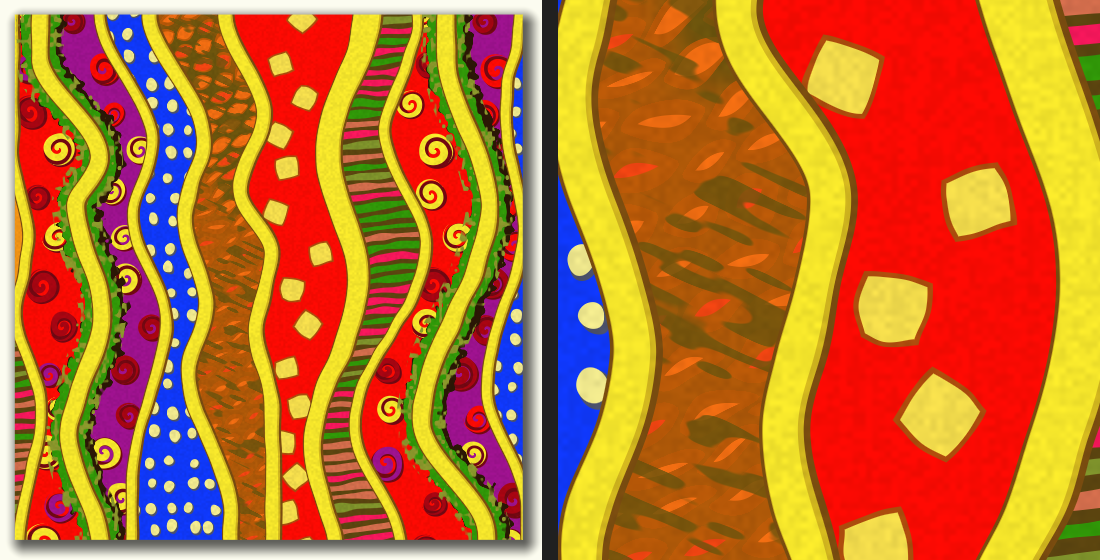
Left, the full canvas; right, a detail of the centre.
This pattern is drawn by a Shadertoy shader. Its source:

```glsl
// Wavy vertical bands of painted spirals, dots, diamonds, netting and rungs on a framed canvas
const vec3 RED = vec3(.99, .04, .01), YELLOW = vec3(.97, .91, .17), PURPLE = vec3(.62, .07, .56);
const vec3 OLIVE = vec3(.42, .33, .05), GREEN = vec3(.19, .6, .03);
float hash(vec2 p) { return fract(sin(dot(p, vec2(127.1, 311.7))) * 43758.5453); }
float noise(vec2 p) {
  vec2 i = floor(p), f = fract(p);
  f *= f * (3. - 2. * f);
  return mix(mix(hash(i), hash(i + vec2(1, 0)), f.x), mix(hash(i + vec2(0, 1)), hash(i + 1.), f.x), f.y);
}
float cover(float d) { return clamp(.5 - d * iResolution.y, 0., 1.); }
void paint(inout vec3 col, vec3 ink, float d) { col = mix(col, ink, cover(d)); }
// Path that starts at x and shifts sideways between successive heights
float wave(float y, float x, float start, vec4 turns, vec4 shifts) {
  return x + dot(shifts, smoothstep(vec4(start, turns.xyz), turns, vec4(y)));
}
// Band borders from left to right; 1 and 7 are the vines
float edge(int k, float y) {
  if (k == 0) return wave(y, .023, .27, vec4(.43, .56, .73, .97), vec4(.028, -.023, .046, -.04));
  if (k == 1) return wave(y, .072, .1, vec4(.28, .37, .56, .78), vec4(.104, -.04, .047, -.06)) + .057 * smoothstep(.78, .98, y);
  if (k == 2) return wave(y, .178, .02, vec4(.26, .39, .57, .86), vec4(.095, -.036, .06, -.062));
  if (k == 3) return wave(y, .267, .02, vec4(.25, .39, .54, .66), vec4(.098, -.036, .039, -.031)) + .075 * smoothstep(.66, .92, y);
  if (k == 4) return wave(y, .401, .02, vec4(.21, .34, .45, .59), vec4(.07, -.042, .055, -.026)) + .028 * smoothstep(.59, .73, y);
  if (k == 5) return wave(y, .657, .02, vec4(.27, .5, .8, .99), vec4(-.072, .055, -.083, .042));
  if (k == 6) return wave(y, .745, .04, vec4(.24, .44, .76, .98), vec4(-.057, .073, -.129, .085));
  if (k == 7) return wave(y, .797, .09, vec4(.37, .75, .96, .99), vec4(.076, -.12, .117, 0));
  return wave(y, .93, .02, vec4(.2, .41, .69, .91), vec4(-.029, .034, -.066, .072));
}
// Signed distance to a border, positive on its right
float side(int k, vec2 p) {
  float x = edge(k, p.y), slope = (edge(k, p.y + .005) - x) / .005;
  return (p.x - x) / sqrt(1. + slope * slope);
}
void ribbon(inout vec3 col, float d, float w) {
  paint(col, vec3(.48, .3, .06), abs(d - .001) - w - .003);
  paint(col, vec3(.83, .72, .12), abs(d) - w);
  paint(col, YELLOW, abs(d + .0015) - w + .002);
}
void vine(inout vec3 col, float d, vec2 p) {
  float n = noise(p * 95.), fleck = noise(p * vec2(150, 110) + 7.);
  paint(col, vec3(.17, .09, .02), abs(d - .006) - .047 + .02 * n);
  paint(col, GREEN, abs(d) - .037 + .012 * n);
  paint(col, vec3(.55, .6, .17), max(abs(d) - .043, (.65 - fleck) * .01));
  ribbon(col, d, .015);
}
// One spiral per row, swinging about a given fraction of the band
void spirals(inout vec3 col, vec2 p, int k, float across, vec3 alt) {
  for (int j = -1; j <= 1; j++) {
    float row = floor(p.y / .078) + float(j), rnd = hash(vec2(row, k + 3)), y = (row + .35 + .3 * rnd) * .078;
    vec2 q = p - vec2(mix(edge(k, y), edge(k + 1, y), across - .13 + .26 * mod(row, 2.)), y);
    float size = mix(.021, .031, hash(vec2(row, k + 8))), r = length(q) / size;
    vec3 ink = rnd < .36 ? YELLOW : rnd < .72 ? vec3(.66, .02, .07) : alt;
    float turn = fract(r * 1.5 - atan(q.y, q.x) / 6.2832 + rnd * 5.);
    paint(col, vec3(.45, .03, .07), abs(length(q - .003) - size * .75) - size * .25);
    paint(col, ink, size * max((abs(turn - .5) - .33) / 1.5, r - 1.));
  }
}
// Uneven coloured rungs on a dark ground
vec3 rungs(vec2 p, float u) {
  float v = (p.y + .1 * u + .007 * noise(p * 28.)) / .0185, id = floor(v), rnd = hash(vec2(id, 4));
  vec3 ink = rnd < .3 ? GREEN : rnd < .58 ? vec3(.97, .09, .36) : rnd < .82 ? vec3(.83, .43, .3) : vec3(.5, .58, .17);
  float thick = .2 + .2 * noise(vec2(u * 35., id * 3.));
  return mix(vec3(.36, .27, .06), ink, cover((abs(fract(v) - .5) - thick) * .0185));
}
// Tilted orange leaves in an olive net, worn lower down
vec3 netting(vec2 p, float u) {
  vec2 g = vec2(u / .041, (p.y + .22 * u) / .029) + .35 * noise(p * 25.);
  g.x += .5 * mod(floor(g.y), 2.);
  vec2 f = fract(g) - .5;
  float wear = smoothstep(.4, .75, noise(p * 9. + 2.) + .35 * smoothstep(.35, .65, p.y));
  float leaf = (abs(f.y + .3 * f.x) - .43 + 1.5 * f.x * f.x) * .029;
  vec3 col = mix(OLIVE, vec3(.73, .35, .03), max(.85 * wear, cover(leaf)));
  paint(col, vec3(.95, hash(floor(g)) < .75 ? .43 : .27, .07), leaf + .003 + .006 * wear);
  float scratch = noise(vec2(p.x * 25. + p.y * 30., p.y * 130. - p.x * 60.));
  return mix(col, OLIVE, .8 * smoothstep(.62, .7, scratch));
}
// Cream pebbles in a jittered grid
vec3 pebbles(vec2 p) {
  vec2 g = p / vec2(.036, .042), id = floor(g), q = (fract(g) - .7 + .4 * vec2(hash(id), hash(id + 9.))) * .04;
  float r = .0075 + .003 * hash(id + 5.) + .003 * noise(p * 90.);
  vec3 col = mix(vec3(.06, .22, .98), vec3(.3, .32, .42), cover(length(q - .002) - r));
  return mix(col, vec3(.95, .92, .56), cover(length(q) - r + .001));
}
void diamonds(inout vec3 col, vec2 p) {
  for (int j = -1; j <= 1; j++) {
    float row = floor(p.y / .068) + float(j), a = 2. * hash(vec2(row, 6)), y = (row + .4 + .15 * a) * .068;
    float x = mix(edge(4, y), edge(5, y), .5 - .27 * mod(row, 2.) + .05 * a);
    vec2 q = abs(mat2(cos(a), sin(a), -sin(a), cos(a)) * (p - vec2(x, y)));
    float d = max(q.x, q.y) * .7 + length(q) * .3 - .017 - .003 * noise(p * 60.);
    paint(col, vec3(.68, .3, .05), d - .003);
    paint(col, vec3(.96, .87, .3), d);
  }
}
void mainImage(out vec4 fragColor, in vec2 fragCoord) {
  vec2 p = vec2(fragCoord.x, iResolution.y - fragCoord.y) / iResolution.y, w = p + .005 * (noise(p * 22.) - .5);
  int band = 0;
  while (band < 9 && w.x > edge(band, w.y)) band++;
  // Band fills
  bool violet = band == 2 || band == 8;
  vec3 col = violet ? PURPLE : RED;
  if (band == 0) col = w.y < .58 ? vec3(.95, .58, .08) : rungs(w, w.x);
  else if (band == 3 || band == 9) col = pebbles(w);
  else if (band == 4) col = netting(w, w.x - edge(3, w.y));
  else if (band == 5) diamonds(col, w);
  else if (band == 6) col = rungs(w, w.x - edge(5, w.y));
  else spirals(col, w, band - 1, violet ? .65 : .41, violet ? RED : PURPLE);
  // Borders
  for (int k = 0; k < 9; k++) {
    float width = k == 5 ? mix(.025, .012, w.y) : k == 3 || k == 4 ? .0125 : .009;
    if (k == 1 || k == 7) vine(col, side(k, w), w); else ribbon(col, side(k, w), width);
  }
  col *= .94 + .09 * noise(p * 260.);
  // Cream mount with a soft drop shadow
  vec2 box = abs(p - vec2(.48, .495)) - vec2(.4535, .469);
  float blur = length(max(abs(p - vec2(.489, .505)) - vec2(.445, .46), 0.));
  vec3 mount = vec3(.99, .99, .94) * mix(.38, 1., smoothstep(0., .036, blur));
  fragColor = vec4(mix(mount, col, cover(max(box.x, box.y))), 1.);
}
```
